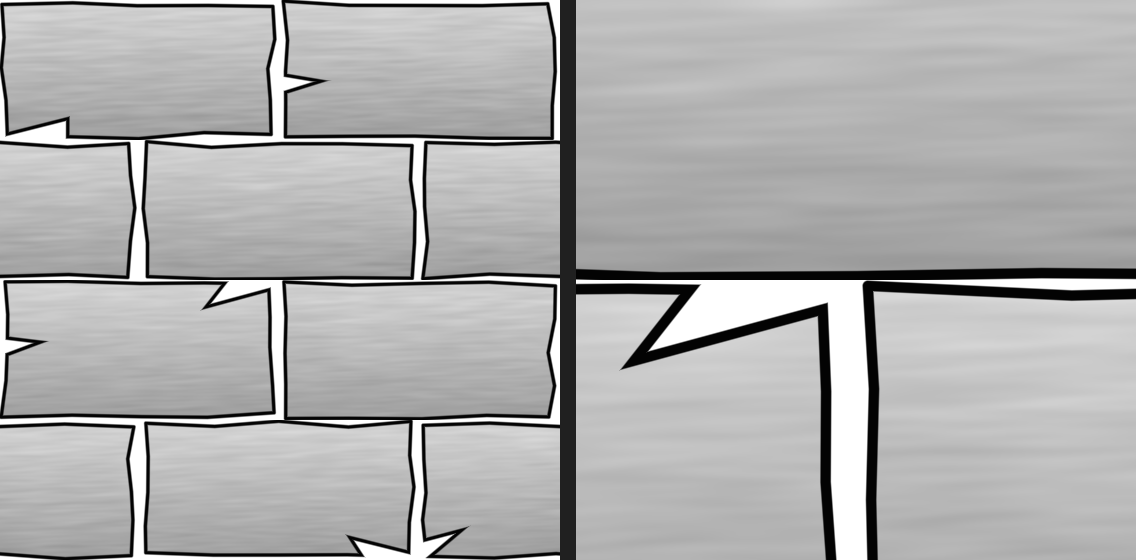
Left, the full canvas; right, a detail of the centre.
Reproduce this texture procedurally as a Shadertoy shader.

```glsl
const vec2 CELL = vec2(0.5, 0.25);
const vec2 HALF_BRICK = vec2(0.238, 0.1175);
const vec2 EDGE_JITTER = vec2(0.007, 0.006);
const float HALF_LINE = 0.0031;
const int EDGE_POINTS = 16;

const vec3 MORTAR = vec3(1.0);
const vec3 INK = vec3(0.01);
const vec3 STONE_TOP = vec3(0.825);
const vec3 STONE_BOTTOM = vec3(0.625);

// Chips: tip position in the brick, direction of opening, half angle
const int CHIPS = 6;
const int CHIPPED_BRICK[CHIPS] = int[](6, 7, 2, 2, 0, 1);
const vec4 CHIP[CHIPS] = vec4[](
    vec4(-0.129, -0.087, 4.05, 0.66),
    vec4(-0.177, -0.020, 3.21, 0.235),
    vec4(-0.178,  0.014, 3.26, 0.24),
    vec4( 0.118,  0.077, 0.585, 0.32),
    vec4( 0.125, -0.085, -0.62, 0.375),
    vec4(-0.176, -0.072, 3.62, 0.22));

vec2 hash2(vec2 p) {
    vec3 q = fract(p.xyx * vec3(0.1031, 0.1030, 0.0973));
    q += dot(q, q.yzx + 33.33);
    return fract((q.xx + q.yz) * q.zy);
}

float cornerSlope(vec2 corner, vec2 offset) {
    return dot(hash2(corner) * 2.0 - 1.0, offset);
}

float gradientNoise(vec2 p) {
    vec2 i = floor(p), f = fract(p);
    vec2 u = f * f * f * (f * (f * 6.0 - 15.0) + 10.0);
    vec2 e = vec2(0.0, 1.0);
    float low = mix(cornerSlope(i, f), cornerSlope(i + e.yx, f - e.yx), u.x);
    float high = mix(cornerSlope(i + e.xy, f - e.xy), cornerSlope(i + e.yy, f - e.yy), u.x);
    return mix(low, high, u.y);
}

// Evenly spaced points around a rectangle, each nudged at random
vec2 edgePoint(int k, float seed) {
    vec2 lap = mod(float(k) + vec2(0.0, 12.0), 16.0);
    vec2 square = clamp(abs(lap - 8.0) - 4.0, -2.0, 2.0) * 0.5;
    vec2 jitter = hash2(vec2(float(k % EDGE_POINTS) + 3.7, seed * 17.0 + 5.3)) * 2.0 - 1.0;
    return square * HALF_BRICK + jitter * EDGE_JITTER;
}

// Signed distance to the uneven brick outline
float brickDistance(vec2 p, float seed) {
    float nearest = 1.0, side = 1.0;
    vec2 a = edgePoint(0, seed);
    for (int k = 1; k <= EDGE_POINTS; k++) {
        vec2 b = edgePoint(k, seed);
        vec2 edge = b - a, w = p - a;
        vec2 gap = w - edge * clamp(dot(w, edge) / dot(edge, edge), 0.0, 1.0);
        nearest = min(nearest, dot(gap, gap));
        bool crosses = (a.y > p.y) != (b.y > p.y);
        if (crosses && w.x < edge.x * w.y / edge.y) side = -side;
        a = b;
    }
    return side * sqrt(nearest);
}

// Negative inside a wedge that opens from its tip
float wedgeDistance(vec2 p, vec2 tip, float angle, float halfAngle) {
    vec2 axis = vec2(cos(angle), sin(angle));
    vec2 q = p - tip;
    float across = abs(q.x * axis.y - q.y * axis.x);
    return across * cos(halfAngle) - dot(q, axis) * sin(halfAngle);
}

float carveChips(float d, vec2 p, int brick) {
    for (int k = 0; k < CHIPS; k++) {
        if (CHIPPED_BRICK[k] == brick)
            d = max(d, -wedgeDistance(p, CHIP[k].xy, CHIP[k].z, CHIP[k].w));
    }
    return d;
}

// Vertical shading with fine, nearly level streaks
vec3 stoneColor(vec2 p, float seed) {
    float height = clamp(p.y / (2.0 * HALF_BRICK.y) + 0.5, 0.0, 1.0);
    vec2 q = vec2(p.x, p.y - 0.03 * p.x) + vec2(seed * 3.1 + 2.0, seed * 1.7 + 2.0);
    float streaks = 0.055 * gradientNoise(q * vec2(7.0, 75.0))
                  + 0.045 * gradientNoise(q * vec2(15.0, 160.0) + 9.0);
    return mix(STONE_BOTTOM, STONE_TOP, height) + streaks;
}

void mainImage(out vec4 fragColor, in vec2 fragCoord) {
    vec2 uv = fragCoord / iResolution.xy;
    float pixel = 1.0 / min(iResolution.x, iResolution.y);

    // Running bond: two bricks across, four courses, alternate ones shifted
    vec2 grid = uv / CELL;
    float course = floor(grid.y);
    grid.x -= 0.5 * (1.0 - mod(course, 2.0));
    int brick = int(course) * 2 + int(mod(floor(grid.x), 2.0));
    float seed = float(brick);
    vec2 p = (fract(grid) - 0.5) * CELL;

    float d = brickDistance(p + vec2(0.003, 0.0), seed);
    d = carveChips(d, p, brick);

    // Stone, mortar and ink line
    vec3 color = mix(stoneColor(p, seed), MORTAR, smoothstep(-pixel, pixel, d));
    float line = 1.0 - smoothstep(-pixel, pixel, abs(d) - HALF_LINE);
    fragColor = vec4(mix(color, INK, line), 1.0);
}
```
